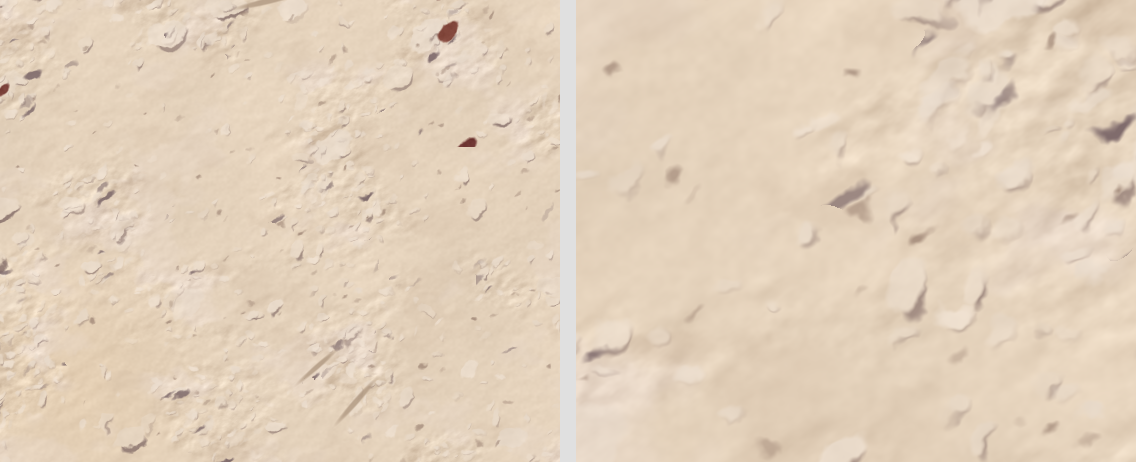
Left, the full canvas; right, a detail of the centre.
Give the GLSL for this texture, as a WebGL 1 fragment shader.

```glsl
precision highp float;
uniform vec2 u_resolution;

vec2 hash2(vec2 p) {
  vec3 q = fract(p.xyx * vec3(0.1031, 0.1030, 0.0973));
  q += dot(q, q.yzx + 33.33);
  return fract((q.xx + q.yz) * q.zy);
}

float noise(vec2 p) {
  vec2 i = floor(p), f = fract(p);
  f = f * f * (3.0 - 2.0 * f);
  return mix(mix(hash2(i).x, hash2(i + vec2(1, 0)).x, f.x),
             mix(hash2(i + vec2(0, 1)).x, hash2(i + vec2(1, 1)).x, f.x), f.y);
}

float fbm(vec2 p) {
  float sum = 0.0, amp = 0.5;
  for (int i = 0; i < 4; i++) {
    sum += amp * noise(p);
    p = mat2(1.6, 1.2, -1.2, 1.6) * p + 7.3;
    amp *= 0.5;
  }
  return sum;
}

vec2 turn(vec2 d, float angle) {
  float c = cos(angle), s = sin(angle);
  return mat2(c, -s, s, c) * d;
}

// Soft ellipse whose long axis lies along angle
float blob(vec2 d, float angle, vec2 radii) {
  float soft = 0.0024 / min(radii.x, radii.y);
  return 1.0 - smoothstep(1.0 - soft, 1.0 + soft, length(turn(d, angle) / radii));
}

// Where the rubble gathers
float rubble(vec2 p) {
  float corner = smoothstep(0.6, 0.0, length(p * vec2(0.8, 1.3)));
  return smoothstep(0.45, 0.64, fbm(p * vec2(4.2, 5.4) + 11.0) + 0.12 * corner);
}

// Scattered stones: x is the lit face, y is the shadow at the lower right
vec2 stones(vec2 p, float scale, float chance, float seed) {
  vec2 cell = floor(p * scale), result = vec2(0.0);
  for (int y = -1; y <= 1; y++)
  for (int x = -1; x <= 1; x++) {
    vec2 id = cell + vec2(x, y);
    vec2 key = id + seed;
    vec2 place = hash2(key), shape = hash2(key + 41.0), tone = hash2(key + 83.0);
    vec2 center = (id + place) / scale;
    if (tone.x > chance * mix(0.14, 1.0, rubble(center))) continue;
    vec2 radii = mix(vec2(0.24, 0.14), vec2(0.5, 0.29), shape.x * shape.x) / scale;
    float angle = 0.55 + (shape.y - 0.5) * 1.3;
    vec2 d = p - center;
    float face = blob(d, angle, radii);
    float shade = blob(d - vec2(0.5, -0.55) * radii.y, angle + 0.25, radii * vec2(0.85, 0.7));
    result.x = max(result.x, face * mix(0.35, 1.0, tone.y));
    result.y = max(result.y, shade * (1.0 - face) * smoothstep(0.1, 0.9, place.x));
  }
  return result;
}

// Rare slivers: x is coverage, y is a random tone
vec2 slivers(vec2 p, float scale, float chance, vec2 radii, float seed) {
  vec2 cell = floor(p * scale), result = vec2(0.0);
  for (int y = -1; y <= 1; y++)
  for (int x = -1; x <= 1; x++) {
    vec2 id = cell + vec2(x, y);
    vec2 key = id + seed;
    vec2 place = hash2(key), pick = hash2(key + 59.0);
    if (pick.x > chance) continue;
    float size = mix(0.4, 1.1, hash2(key + 97.0).x);
    float cover = blob(p - (id + place) / scale, 0.2 + 0.7 * pick.y, radii * size);
    if (cover > result.x) result = vec2(cover, place.y);
  }
  return result;
}

// Height of the crumbly ground, drawn out along the slope
float ground(vec2 p) {
  return fbm(turn(p, 0.55) * vec2(30.0, 52.0) + 5.0);
}

void main() {
  vec2 p = gl_FragCoord.xy / u_resolution.y;
  vec2 warp = vec2(fbm(p * 34.0), fbm(p * 34.0 + 50.0)) - 0.47;
  vec2 q = p + 0.03 * warp;
  float heap = rubble(p);

  // Sand with drifts, pale dust and dull hollows
  vec3 color = vec3(0.896, 0.824, 0.735);
  color += 0.05 * (fbm(p * 5.0 + 30.0) - 0.47);
  color += 0.025 * (fbm(turn(p, 0.4) * vec2(14.0, 26.0)) - 0.47);
  color += 0.016 * (noise(p * 170.0) - 0.5);
  color -= vec3(0.0, 0.012, 0.03) * smoothstep(0.4, 0.0, length(p - vec2(0.16, 0.16)));
  float dust = smoothstep(0.5, 0.66, fbm(q * vec2(9.0, 12.0) + 70.0));
  color = mix(color, vec3(0.915, 0.85, 0.792), dust * mix(0.35, 0.9, heap));
  float hollow = smoothstep(0.52, 0.7, fbm(q * vec2(11.0, 17.0) + 120.0));
  color = mix(color, vec3(0.84, 0.757, 0.665), hollow * mix(0.3, 0.7, heap));

  // Relief lit from the upper left
  float relief = ground(p) - ground(p + vec2(-0.006, 0.007));
  color += vec3(0.9, 1.0, 1.05) * relief * mix(0.05, 0.25, heap);

  // Stones from large to small
  for (int i = 0; i < 3; i++) {
    float layer = float(i);
    vec2 s = stones(q, 10.0 * exp2(layer), 0.5 + 0.06 * layer, 20.0 + 31.0 * layer);
    color = mix(color, vec3(0.53, 0.44, 0.42), s.y * (0.85 - 0.16 * layer));
    vec3 face = vec3(0.925, 0.872, 0.815) + 0.1 * warp.y;
    color = mix(color, face, s.x * 0.8);
  }

  // Dark chips in the rubble, then loose specks
  vec2 chip = slivers(q, 26.0, 0.015 + 0.14 * heap, vec2(0.017, 0.0055), 130.0);
  color = mix(color, vec3(0.47, 0.39, 0.40), chip.x * mix(0.2, 0.95, chip.y));
  vec2 speck = slivers(q, 42.0, 0.05, vec2(0.007, 0.004), 170.0);
  color = mix(color, vec3(0.60, 0.50, 0.44), speck.x * mix(0.15, 0.75, speck.y));

  // Straw and red leaf scraps, the scraps mostly on the upper part
  vec2 straw = slivers(p, 6.0, 0.03, vec2(0.06, 0.006), 210.0);
  color = mix(color, vec3(0.70, 0.61, 0.52), straw.x * 0.85);
  vec2 leaf = slivers(p + 0.016 * warp, 9.0, 0.17 * smoothstep(0.6, 0.75, p.y), vec2(0.027, 0.014), 260.0);
  vec3 leafColor = mix(vec3(0.43, 0.21, 0.21), vec3(0.63, 0.38, 0.26), leaf.y);
  color = mix(color, leafColor + 0.3 * warp.x, leaf.x);

  gl_FragColor = vec4(color, 1.0);
}
```
